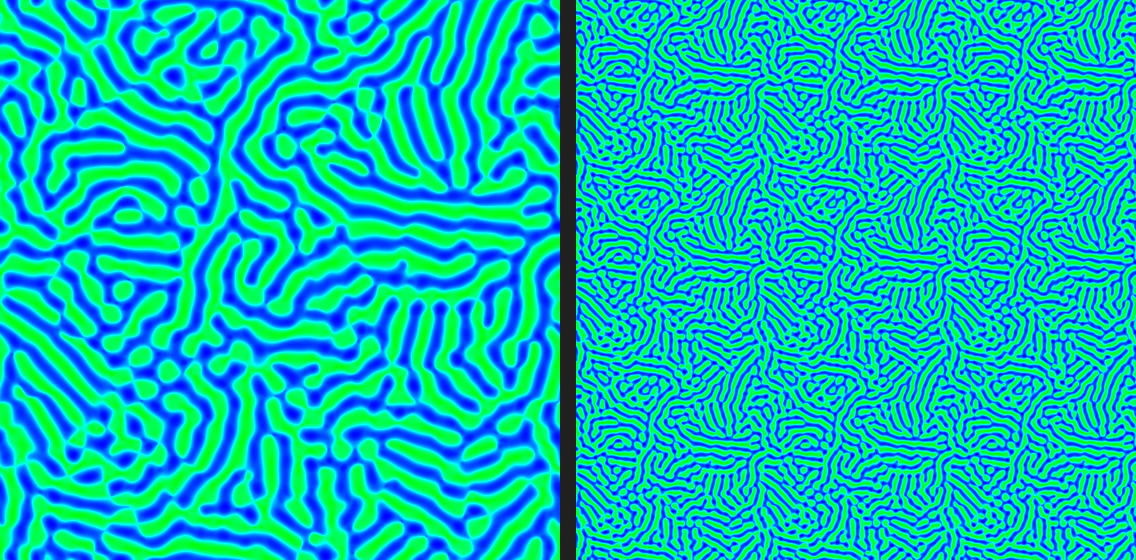
Left, the tile; right, the same tile 3 across and 3 down.
Write a three.js fragment shader that draws this pattern.

```glsl
// Labyrinth of rounded green stripes on blue, like a reaction-diffusion pattern.
// Short wave packets follow a wrapped direction field; their sum is divided by
// its local amplitude, so every stripe gets the same contrast and width.

#define STRIPES 20.5       // stripe periods across the canvas
#define GRID 16.0          // wave packets per side
#define REACH 2.0          // packet radius in grid cells
#define TURN_CELLS 5.0     // cells of the direction noise per side
#define ANGLE_SPREAD 1.0   // random turn of each packet, radians
#define END_BIAS 0.1       // opens weak bridges between stripes
#define MID_TONE 0.54      // palette position of the stripe edge
#define CONTRAST 0.43      // palette swing from edge to crest
#define VOID_DEPTH 0.5     // darkening where gaps meet

const float TAU = 6.2831853;

varying vec2 vUv;

vec2 hash2(vec2 p) {
  vec3 q = fract(p.xyx * vec3(0.1031, 0.1030, 0.0973));
  q += dot(q, q.yzx + 33.33);
  return fract((q.xx + q.yz) * q.zy);
}

// Slope term of one lattice corner; the lattice wraps at the canvas edge.
float cornerSlope(vec2 cell, vec2 offset, float seed) {
  float a = TAU * hash2(mod(cell, TURN_CELLS) + seed).x;
  return dot(vec2(cos(a), sin(a)), offset);
}

float gradientNoise(vec2 p, float seed) {
  vec2 i = floor(p);
  vec2 f = p - i;
  vec2 u = f * f * f * (f * (f * 6.0 - 15.0) + 10.0);
  vec2 e = vec2(0.0, 1.0);
  float low = mix(cornerSlope(i, f, seed),
                  cornerSlope(i + e.yx, f - e.yx, seed), u.x);
  float high = mix(cornerSlope(i + e.xy, f - e.xy, seed),
                   cornerSlope(i + e.yy, f - e.yy, seed), u.x);
  return mix(low, high, u.y);
}

// Half the angle of a noise vector: a field of axes without a sign.
float stripeAngle(vec2 uv) {
  vec2 p = uv * TURN_CELLS;
  return 0.5 * atan(gradientNoise(p, 17.0), gradientNoise(p + 0.5, 53.0));
}

// Palette position: 0 in the gaps, 1 on the stripes.
float labyrinth(vec2 uv) {
  vec2 p = uv * GRID;
  vec2 home = floor(p);
  float wave = 0.0;
  vec2 slope = vec2(0.0);
  vec3 bend = vec3(0.0);  // xx, yy and xy curvature

  for (int y = -2; y <= 2; y++) {
    for (int x = -2; x <= 2; x++) {
      vec2 cell = home + vec2(float(x), float(y));
      vec2 id = mod(cell, GRID);
      vec2 center = hash2(id + 101.0);
      vec2 r = p - cell - center;
      float fade = max(1.0 - dot(r, r) / (REACH * REACH), 0.0);
      fade *= fade * fade;

      vec2 chance = hash2(id + 211.0);
      float angle = stripeAngle((id + center) / GRID)
                  + ANGLE_SPREAD * (chance.x - 0.5);
      vec2 n = vec2(cos(angle), sin(angle));
      float phase = TAU * (dot(r, n) * STRIPES / GRID + chance.y);

      float crest = fade * cos(phase);
      wave += crest;
      slope += fade * sin(phase) * n;
      bend += crest * vec3(n * n, n.x * n.y);
    }
  }

  // Even out the amplitude, then deepen round spots such as gap junctions.
  wave -= END_BIAS;
  float energy = wave * wave + dot(slope, slope) + 0.02;
  float s = wave * inversesqrt(energy);
  s *= 1.2 - 0.2 * s * s;
  float spot = clamp((bend.x * bend.y - bend.z * bend.z) / energy, 0.0, 0.25);
  return clamp(MID_TONE + CONTRAST * s - VOID_DEPTH * spot, 0.0, 1.0);
}

// Blue through cyan to green.
vec3 palette(float t) {
  return vec3(0.0, min(2.0 * t, 1.0), min(2.0 - 2.0 * t, 1.0));
}

void main() {
  gl_FragColor = vec4(palette(labyrinth(vUv)), 1.0);
}
```
